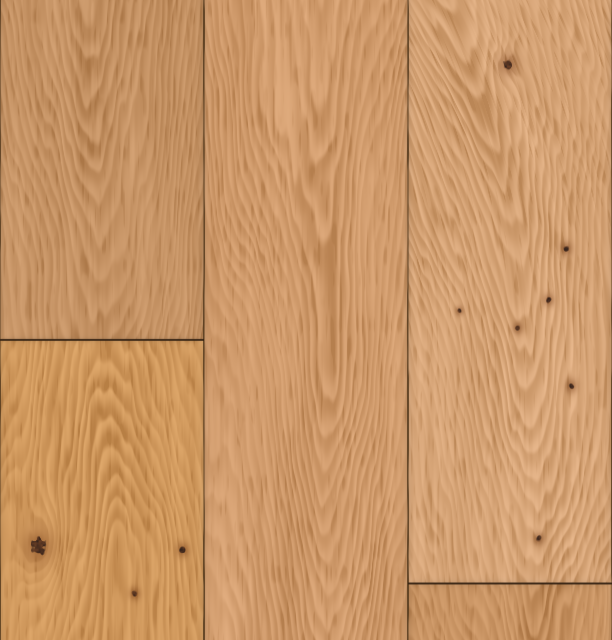
A Shadertoy shader for this texture:

```glsl
// Oak floor: three columns of wide planks with cathedral grain, knots and dark joints.

struct Plank {
    vec3 tone;       // lightest wood colour
    float heart;     // centre line of the cathedral grain
    float bend;      // sideways sweep of that line
    float slope;     // taper of the arches; the sign sets their direction
    vec3 knot;       // position and radius (0 = none)
    vec3 pins;       // lowest and highest pin knot, count
    float seed;
};

float hash(vec2 p) {
    vec3 q = fract(p.xyx * 0.1031);
    q += dot(q, q.yzx + 33.33);
    return fract((q.x + q.y) * q.z);
}

float noise(vec2 p) {
    vec2 i = floor(p), f = fract(p);
    f = f * f * (3.0 - 2.0 * f);
    return mix(mix(hash(i), hash(i + vec2(1, 0)), f.x),
               mix(hash(i + vec2(0, 1)), hash(i + vec2(1, 1)), f.x), f.y);
}

// Signed noise stretched by a separate frequency on each axis
float grainNoise(vec2 p, vec2 frequency, float seed) {
    return noise(p * frequency + seed * 17.3 + 40.0) - 0.5;
}

Plank choosePlank(float column, float y, float jointY) {
    vec3 none = vec3(0);
    if (column < 0.5) {
        if (y > jointY) return Plank(vec3(0.83, 0.635, 0.455), -0.05, 0.0, 0.16, none, none, 1.0);
        return Plank(vec3(0.89, 0.675, 0.435), 0.05, 0.0, -0.19, vec3(-0.31, 0.46, 0.034), vec3(0.2, 0.5, 2), 2.0);
    }
    if (column < 1.5) return Plank(vec3(0.88, 0.675, 0.495), 0.09, 0.0, 0.15, none, none, 3.0);
    if (y > jointY) return Plank(vec3(0.905, 0.715, 0.545), 0.1, 0.13, 0.2, vec3(-0.01, 2.82, 0.021), vec3(0.35, 2.3, 6), 4.0);
    return Plank(vec3(0.84, 0.635, 0.445), 0.1, 0.0, 0.18, none, none, 5.0);
}

// Darkness of the growth rings, pores and fibres
float woodGrain(vec2 p, Plank plank) {
    float sweep = max(p.y - 1.3, 0.0);
    float x = p.x - plank.heart + plank.bend * sweep * sweep;
    vec2 q = vec2(x, p.y);

    // Tapered cone cut lengthwise, warped from broad to ragged
    float field = sqrt(x * x + 0.008) - plank.slope * p.y;
    field += 0.24 * grainNoise(q, vec2(2.6, 0.9), plank.seed);
    field += 0.06 * grainNoise(q, vec2(9.0, 2.2), plank.seed + 1.0);
    field += 0.024 * grainNoise(q, vec2(30.0, 5.0), plank.seed + 2.0);

    // Rings part around the main knot
    if (plank.knot.z > 0.0) {
        vec2 away = (p - plank.knot.xy) * vec2(1.0, 0.65);
        field += 4.0 * plank.knot.z * exp(-dot(away, away) / (12.0 * plank.knot.z * plank.knot.z));
    }
    float phase = fract(field * 25.0);
    float ring = smoothstep(0.0, 0.25, phase) * (1.0 - smoothstep(0.3, 1.0, phase));
    float strength = mix(0.45, 0.85, exp(-x * x / 0.035));
    strength *= 0.75 + 0.8 * grainNoise(q, vec2(5.0, 1.5), plank.seed + 3.0);

    // Short pores gather in the dark part of each ring
    float pores = smoothstep(0.08, 0.4, grainNoise(q, vec2(85.0, 9.0), plank.seed + 4.0));
    float fibres = grainNoise(q, vec2(70.0, 2.5), plank.seed + 5.0)
                 + 0.7 * grainNoise(q, vec2(24.0, 0.8), plank.seed + 6.0);
    float clouds = grainNoise(q, vec2(4.0, 0.7), plank.seed + 7.0);
    return 0.22 + ring * strength + pores * (0.16 + 0.25 * ring) + 0.3 * fibres + 0.25 * clouds;
}

// Dark ragged core inside a soft brown halo
vec3 addKnot(vec3 color, vec2 p, vec2 center, float radius, float pixel) {
    float d = length((p - center) * vec2(1.0, 0.85));
    float halo = exp(-d * d / (5.0 * radius * radius));
    color *= mix(vec3(1), vec3(0.72, 0.61, 0.5), halo * 0.8);
    float edge = radius * (0.55 + 0.7 * noise(p * 55.0 + 9.0));
    float core = 1.0 - smoothstep(edge - pixel, edge + pixel, d);
    vec3 coreColor = mix(vec3(0.15, 0.1, 0.09), vec3(0.38, 0.22, 0.13), noise(p * 95.0));
    return mix(color, coreColor, core * 0.9);
}

float lineMask(float d, float halfWidth, float pixel) {
    return 1.0 - smoothstep(halfWidth - 0.5 * pixel, halfWidth + pixel, d);
}

void mainImage(out vec4 fragColor, in vec2 fragCoord) {
    // One unit is one plank width
    float pixel = 3.0 / iResolution.x;
    vec2 floorPos = fragCoord * pixel;
    float column = min(floor(floorPos.x), 2.0);
    vec2 p = vec2(floorPos.x - column - 0.5, floorPos.y);
    float jointY = column < 0.5 ? 1.471 : (column < 1.5 ? -9.0 : 0.277);
    Plank plank = choosePlank(column, p.y, jointY);

    // Wood
    float dark = clamp(woodGrain(p, plank), 0.0, 1.2);
    vec3 color = plank.tone * mix(vec3(1.0), vec3(0.84, 0.78, 0.68), dark);

    // Knots
    if (plank.knot.z > 0.0) color = addKnot(color, p, plank.knot.xy, plank.knot.z, pixel);
    for (float i = 0.0; i < plank.pins.z; i++) {
        vec2 random = vec2(hash(vec2(i + 3.0, plank.seed)), hash(vec2(plank.seed + 11.0, i)));
        vec2 center = vec2((random.x - 0.5) * 0.8, mix(plank.pins.x, plank.pins.y, random.y));
        color = addKnot(color, p, center, 0.008 + 0.006 * random.x, pixel);
    }

    // Joints: worn along the planks, solid across the ends
    float side = 0.5 - abs(p.x);
    float end = abs(p.y - jointY);
    float wear = 0.5 + 0.45 * smoothstep(0.3, 0.65, noise(vec2(column * 7.0 + sign(p.x), p.y * 5.0)));
    color *= 1.0 - 0.12 * exp(-min(side, end) / 0.012);
    color = mix(color, vec3(0.31, 0.21, 0.1), wear * lineMask(side, 0.003, pixel));
    color = mix(color, vec3(0.2, 0.13, 0.07), 0.9 * lineMask(end, 0.0035, pixel));
    fragColor = vec4(color, 1.0);
}
```
